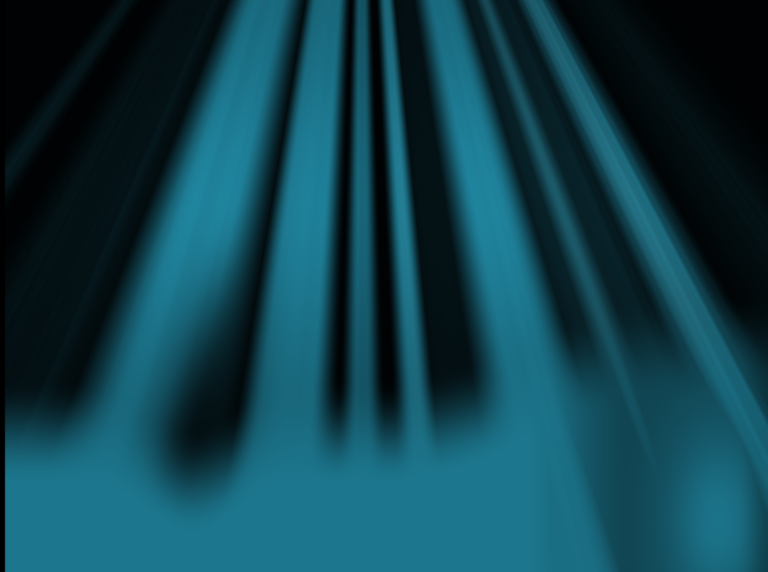
This background is drawn by a Shadertoy shader. Its source:

```glsl
const vec3 SHADOW = vec3(0.0, 0.008, 0.012);
const vec3 TEAL = vec3(0.122, 0.505, 0.600);
const vec3 GREY_TINT = vec3(0.035, -0.01, -0.025);
const vec2 APEX = vec2(0.471, 1.594);
const float STREAK_AMOUNT = 0.10;
const float BORDER = 0.0065;

// Each beam: left slope, right slope, edge softness, strength
const int BEAM_COUNT = 12;
const vec4 BEAMS[BEAM_COUNT] = vec4[](
    vec4(-0.715, -0.670, 0.030, 0.20),
    vec4(-0.570, -0.390, 0.050, 0.13),
    vec4(-0.440, -0.420, 0.025, 0.27),
    vec4(-0.365, -0.195, 0.045, 1.00),
    vec4(-0.153, -0.050, 0.020, 0.96),
    vec4(-0.018,  0.019, 0.013, 0.80),
    vec4( 0.055,  0.090, 0.014, 0.98),
    vec4( 0.090,  0.180, 0.020, 0.12),
    vec4( 0.174,  0.290, 0.036, 1.00),
    vec4( 0.290,  0.460, 0.040, 0.24),
    vec4( 0.343,  0.385, 0.030, 0.76),
    vec4( 0.465,  0.550, 0.038, 0.80));

float bell(float x, float centre, float width) {
    float d = (x - centre) / width;
    return exp(-d * d);
}

float hash(float n) {
    return fract(sin(n * 127.1) * 43758.5);
}

float noise(float x) {
    float cell = floor(x);
    float f = fract(x);
    return mix(hash(cell), hash(cell + 1.0), f * f * (3.0 - 2.0 * f));
}

float beamLight(float slope) {
    float light = 0.11 * bell(slope, 0.70, 0.09);
    for (int i = 0; i < BEAM_COUNT; i++) {
        vec4 b = BEAMS[i];
        float inside = smoothstep(b.x - b.z, b.x + b.z, slope)
                     * (1.0 - smoothstep(b.y - b.z, b.y + b.z, slope));
        light = max(light, inside * b.w);
    }
    return light;
}

void mainImage(out vec4 fragColor, in vec2 fragCoord) {
    vec2 uv = fragCoord / iResolution.xy;
    float aspect = iResolution.x / iResolution.y;
    float slope = (uv.x - APEX.x) * aspect / (APEX.y - uv.y);

    // Beams, brightest above the middle
    float light = beamLight(slope);
    light *= 0.76 + 0.24 * bell(uv.y, 0.65, 0.27);
    float streaks = 0.6 * noise(slope * 55.0) + 0.4 * noise(slope * 140.0);
    light *= 1.0 + STREAK_AMOUNT * (streaks - 0.5) * (1.0 + 4.0 * smoothstep(0.35, 0.5, abs(slope)));

    // Shadow widening down the inner side of the left beam
    float depth = 1.0 - smoothstep(0.22, 0.65, uv.y);
    light *= 1.0 - 0.85 * depth * bell(slope, -0.215, 0.055);

    // Mist over the floor, with an uneven upper edge
    float mistTop = 0.25 - 0.085 * bell(uv.x, 0.25, 0.075)
                  + 0.15 * smoothstep(0.5, 0.88, uv.x);
    float mist = 1.0 - smoothstep(mistTop - 0.10, mistTop + 0.09, uv.y);
    float mistLight = 0.90 - 0.38 * smoothstep(0.68, 0.82, uv.x);
    mistLight += 0.36 * bell(uv.x, 0.935, 0.065) * bell(uv.y, 0.09, 0.16);
    mistLight -= 0.15 * smoothstep(0.96, 1.0, uv.x);
    mistLight = max(mistLight, light * 1.1);
    light = mix(light, mistLight, mist);

    // Colour and the dark left border
    float grey = bell(slope, 0.365, 0.025) + bell(slope, 0.50, 0.03) + 0.6 * bell(slope, 0.075, 0.01);
    vec3 colour = SHADOW + (TEAL + GREY_TINT * grey * (1.0 - mist)) * light;
    float edge = 1.0 / iResolution.x;
    colour *= smoothstep(BORDER - edge, BORDER + edge, uv.x);
    fragColor = vec4(clamp(colour, 0.0, 1.0), 1.0);
}
```
